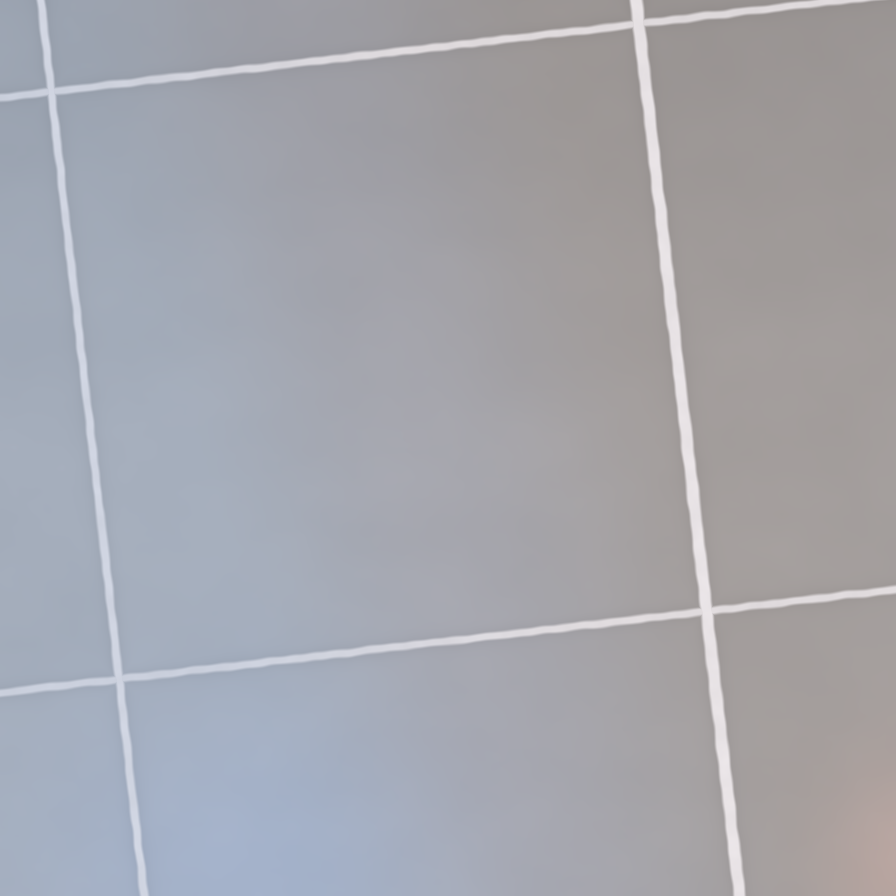
Reproduce this pattern procedurally as a WebGL 2 fragment shader.

```glsl
#version 300 es
precision highp float;

uniform vec2 u_resolution;
out vec4 fragColor;

// Layout, in canvas units
const vec2 CORNER = vec2(0.133, 0.242);
const float TILE_SIZE = 0.660;
const float TILT = 0.115;
const float THIN_JOINT = 0.0088;
const float WIDE_JOINT = 0.0132;
const float LEVEL_JOINT = 0.0084;
const float EDGE_SOFTNESS = 0.0022;
const float EDGE_WOBBLE = 0.0016;
const float SHADE_REACH = 0.006;
const float SHADE_DEPTH = 0.045;

// Surface
const vec3 COOL_TILE = vec3(0.645, 0.680, 0.735);
const vec3 MID_TILE = vec3(0.648, 0.650, 0.680);
const vec3 WARM_TILE = vec3(0.640, 0.618, 0.612);
const vec3 BLUE_GLOW = vec3(-0.005, 0.015, 0.055);
const vec3 PINK_GLOW = vec3(0.085, 0.030, 0.015);
const vec3 COOL_JOINT = vec3(0.815, 0.835, 0.885);
const vec3 WARM_JOINT = vec3(0.910, 0.890, 0.900);
const float TOP_DIMMING = 0.055;
const float MOTTLE = 0.022;
const float TILE_VARIATION = 0.008;

float hash(vec2 p) {
    vec3 q = fract(vec3(p.xyx) * 0.1031);
    q += dot(q, q.yzx + 33.33);
    return fract((q.x + q.y) * q.z);
}

vec2 gradient(vec2 cell) {
    float angle = 6.2832 * hash(cell);
    return vec2(cos(angle), sin(angle));
}

float gradientNoise(vec2 p) {
    vec2 i = floor(p);
    vec2 f = p - i;
    vec2 u = f * f * f * (f * (f * 6.0 - 15.0) + 10.0);
    vec2 e = vec2(0.0, 1.0);
    float low = mix(dot(gradient(i), f), dot(gradient(i + e.yx), f - e.yx), u.x);
    float high = mix(dot(gradient(i + e), f - e), dot(gradient(i + 1.0), f - 1.0), u.x);
    return mix(low, high, u.y);
}

float fbm(vec2 p) {
    float sum = 0.0;
    float amplitude = 0.5;
    for (int octave = 0; octave < 4; octave++) {
        sum += amplitude * gradientNoise(p);
        p = p * 2.03 + 17.0;
        amplitude *= 0.5;
    }
    return sum;
}

float glow(vec2 uv, vec2 center, vec2 radius) {
    vec2 d = (uv - center) / radius;
    return exp(-dot(d, d));
}

// Light drifting from cool at lower left to warm at right
vec3 tileColor(vec2 uv, float warmth, vec2 tile) {
    vec3 color = mix(COOL_TILE, MID_TILE, smoothstep(0.18, 0.50, warmth));
    color = mix(color, WARM_TILE, smoothstep(0.45, 0.78, warmth));
    color += BLUE_GLOW * glow(uv, vec2(0.28, 0.02), vec2(0.25, 0.20));
    color += PINK_GLOW * glow(uv, vec2(1.02, 0.03), vec2(0.10, 0.13));
    color *= 1.0 - TOP_DIMMING * smoothstep(0.45, 1.0, uv.y);
    color += MOTTLE * fbm(uv * vec2(7.0, 9.0) + 5.0);
    return color + TILE_VARIATION * (hash(tile + 40.0) - 0.5);
}

void main() {
    vec2 uv = gl_FragCoord.xy / u_resolution;
    float c = cos(TILT);
    float s = sin(TILT);
    vec2 grid = mat2(c, -s, s, c) * (uv - CORNER) / TILE_SIZE;

    // Distance to the nearest joint in each direction, with ragged edges
    vec2 line = round(grid);
    vec2 wobble = vec2(gradientNoise(uv * 45.0), gradientNoise(uv * 45.0 + 60.0));
    vec2 dist = abs((grid - line) * TILE_SIZE + EDGE_WOBBLE * wobble);
    float upright = mix(THIN_JOINT, WIDE_JOINT, clamp(line.x, 0.0, 1.0));
    vec2 edge = dist - 0.5 * vec2(upright, LEVEL_JOINT);
    float nearest = min(edge.x, edge.y);

    float warmth = uv.x + 0.30 * (uv.y - 0.5);
    vec3 color = tileColor(uv, warmth, floor(grid));

    // Faint shade along the tile rims
    color *= 1.0 - SHADE_DEPTH * exp(-max(nearest, 0.0) / SHADE_REACH);

    // Joints, brighter toward the right, the level ones slightly duller
    float soft = max(EDGE_SOFTNESS, 0.7 / min(u_resolution.x, u_resolution.y));
    vec2 cover = 1.0 - smoothstep(-soft, soft, edge);
    vec3 joint = mix(COOL_JOINT, WARM_JOINT, smoothstep(0.10, 0.65, warmth));
    joint *= 1.0 + 0.05 * fbm(uv * 30.0);
    color = mix(color, joint, max(cover.x, 0.90 * cover.y));

    fragColor = vec4(color, 1.0);
}
```
